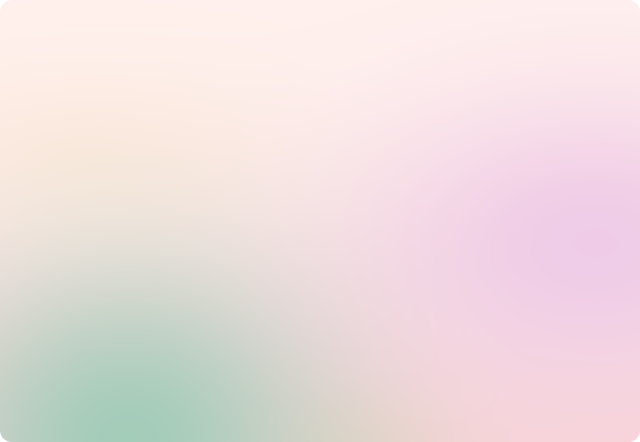
Reproduce this background procedurally as a WebGL 1 fragment shader.

```glsl
precision highp float;
// Soft pastel backdrop on a white-cornered card: a blush-to-rose vertical
// gradient, tinted by wide elliptical Gaussian glows in peach, sand,
// lilac and green. Glow centres and spreads are fractions of the canvas.

uniform vec2 u_resolution;

const vec3 BLUSH = vec3(1.00, 0.943, 0.930);
const vec3 ROSE  = vec3(0.975, 0.830, 0.840);
const vec3 PEACH = vec3(0.990, 0.915, 0.865);
const vec3 SAND  = vec3(0.910, 0.845, 0.765);
const vec3 LILAC = vec3(0.937, 0.797, 0.905);
const vec3 GREEN = vec3(0.640, 0.800, 0.725);
const vec3 PAPER = vec3(1.0);

const vec2 PEACH_POS = vec2(0.13, 0.64), PEACH_SPREAD = vec2(0.30, 0.20);
const vec2 SAND_POS  = vec2(0.56, -0.04), SAND_SPREAD = vec2(0.14, 0.15);
const vec2 LILAC_POS = vec2(0.93, 0.45), LILAC_SPREAD = vec2(0.35, 0.33);
const vec2 GREEN_POS = vec2(0.20, 0.00), GREEN_SPREAD = vec2(0.30, 0.385);

const float ROSE_REACH = 0.85;     // height where the rose has faded out
const float CORNER_RADIUS = 0.027; // fraction of canvas height

// Gaussian falloff: 1 at the centre, 1/e at one spread away.
float glow(vec2 uv, vec2 center, vec2 spread) {
  vec2 d = (uv - center) / spread;
  return exp(-dot(d, d));
}

float roundedBox(vec2 p, vec2 halfSize, float radius) {
  vec2 q = abs(p) - halfSize + radius;
  return length(max(q, 0.0)) + min(max(q.x, q.y), 0.0) - radius;
}

void main() {
  vec2 uv = gl_FragCoord.xy / u_resolution;

  // Base gradient and glows, back to front
  vec3 color = mix(ROSE, BLUSH, smoothstep(-0.15, ROSE_REACH, uv.y));
  color = mix(color, PEACH, 0.9 * glow(uv, PEACH_POS, PEACH_SPREAD));
  color = mix(color, SAND, 0.65 * glow(uv, SAND_POS, SAND_SPREAD));
  color = mix(color, LILAC, glow(uv, LILAC_POS, LILAC_SPREAD));
  color = mix(color, GREEN, glow(uv, GREEN_POS, GREEN_SPREAD));

  // Rounded card corners, smoothed over one pixel
  vec2 size = vec2(u_resolution.x / u_resolution.y, 1.0);
  float edge = roundedBox((uv - 0.5) * size, 0.5 * size, CORNER_RADIUS);
  float outside = clamp(edge * u_resolution.y + 0.5, 0.0, 1.0);

  gl_FragColor = vec4(mix(color, PAPER, outside), 1.0);
}
```
